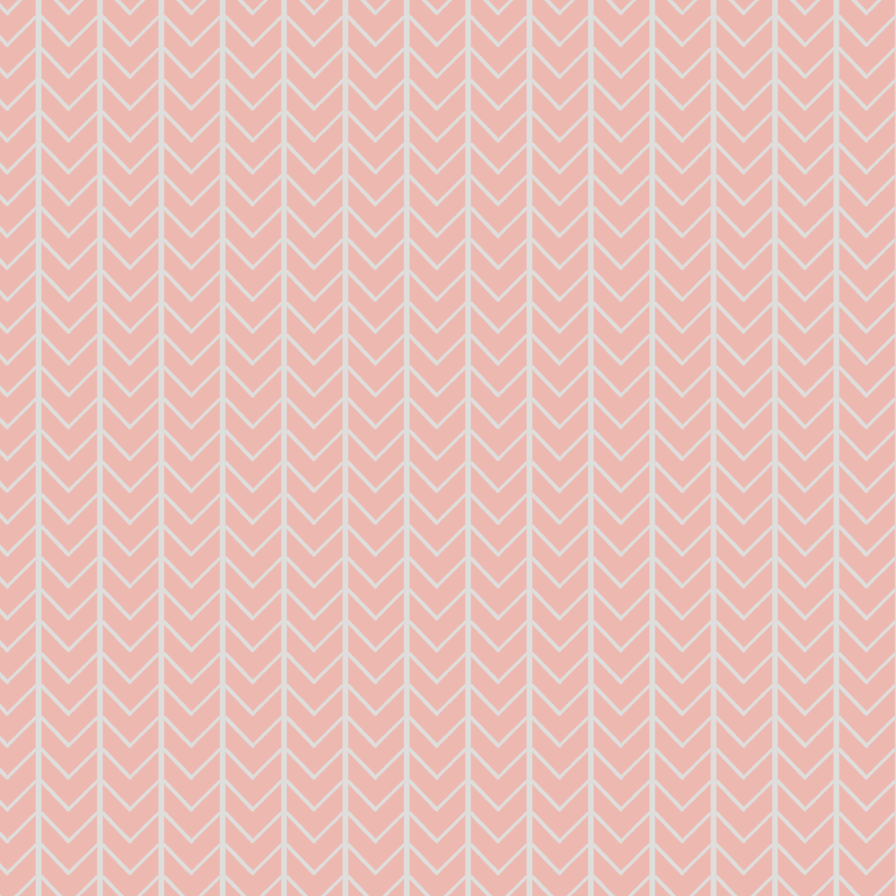
Write a three.js fragment shader that draws this pattern.

```glsl
// Pale upright rules on pink, with a stack of V-shaped chevrons between them.
// Each cell holds one rule and one chevron of two capsule strokes; the left
// stroke is heavier, and a faint noise roughens the strokes of every repeat.

#define COLUMNS 14.6
#define ROWS 28.13
#define RULE_X 0.0430
#define TIP_Y 0.6298
#define RULE_WIDTH 0.0063
#define LEFT_WIDTH 0.0044
#define RIGHT_WIDTH 0.0035
#define ROUGHNESS 0.0005
#define SOFTNESS 0.0011
#define PINK vec3(0.93, 0.72, 0.69)
#define PALE vec3(0.872, 0.875, 0.868)

varying vec2 vUv;

float hash(vec2 p) {
  return fract(sin(dot(p, vec2(127.1, 311.7))) * 43758.5453);
}

float noise(vec2 p) {
  vec2 i = floor(p);
  vec2 f = fract(p);
  f = f * f * (3.0 - 2.0 * f);
  return mix(mix(hash(i), hash(i + vec2(1.0, 0.0)), f.x),
             mix(hash(i + vec2(0.0, 1.0)), hash(i + vec2(1.0, 1.0)), f.x), f.y);
}

// Distance from p to the segment from the origin to end
float segmentDistance(vec2 p, vec2 end) {
  float t = clamp(dot(p, end) / dot(end, end), 0.0, 1.0);
  return length(p - end * t);
}

// Signed distance to a chevron whose tip is at the origin
float chevron(vec2 p) {
  float leftArm = segmentDistance(p, vec2(-0.0300, 0.0313)) - 0.5 * LEFT_WIDTH;
  float rightArm = segmentDistance(p, vec2(0.0316, 0.0313)) - 0.5 * RIGHT_WIDTH;
  return min(leftArm, rightArm);
}

void main() {
  vec2 cell = 1.0 / vec2(COLUMNS, ROWS);

  // Upright rules, one at the left edge of each column
  float x = mod(vUv.x - RULE_X, cell.x);
  float rule = min(x, cell.x - x) - 0.5 * RULE_WIDTH;

  // Chevrons, including the arms that reach in from adjoining rows
  vec2 tip = vec2(0.0335, 0.0);
  float y = mod(vUv.y - TIP_Y, cell.y);
  float arms = 1.0;
  for (int i = -1; i <= 1; i++) {
    arms = min(arms, chevron(vec2(x, y + float(i) * cell.y) - tip));
  }
  arms += ROUGHNESS * (noise(vUv * 300.0) - 0.5);

  float shape = min(rule, arms);
  float ink = 1.0 - smoothstep(-SOFTNESS, SOFTNESS, shape);
  gl_FragColor = vec4(mix(PINK, PALE, ink), 1.0);
}
```
